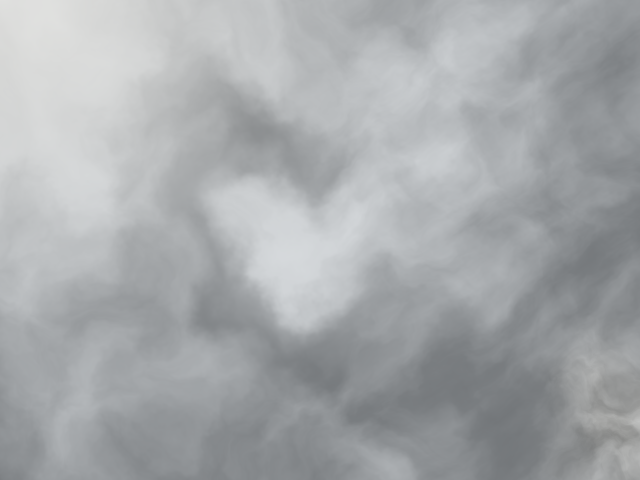
Give the GLSL for this texture, as a Shadertoy shader.

```glsl
#define BILLOW_SCALE 3.2
#define BILLOW_CONTRAST 0.36
#define STREAK_CONTRAST 0.20
#define STREAK_ANGLE 0.60
#define WARP 0.22
#define MEAN_TONE 0.645
#define SHADE_TINT vec3(-0.013, 0.001, 0.013)
#define WARM_TINT vec3(0.012, 0.0, -0.018)

vec2 randomGradient(vec2 cell) {
    float h = fract(sin(dot(cell, vec2(127.1, 311.7))) * 43758.5);
    return vec2(cos(6.2832 * h), sin(6.2832 * h));
}

float gradientNoise(vec2 p) {
    vec2 i = floor(p), f = p - i;
    vec2 w = f * f * f * (f * (f * 6.0 - 15.0) + 10.0);
    vec2 e = vec2(0.0, 1.0);
    float low = mix(dot(randomGradient(i), f),
                    dot(randomGradient(i + e.yx), f - e.yx), w.x);
    float high = mix(dot(randomGradient(i + e), f - e),
                     dot(randomGradient(i + e.yy), f - e.yy), w.x);
    return mix(low, high, w.y);
}

float fbm(vec2 p) {
    float sum = 0.0, amplitude = 0.5;
    mat2 turn = mat2(1.6, 1.2, -1.2, 1.6);
    for (int k = 0; k < 6; k++) {
        sum += amplitude * gradientNoise(p);
        p = turn * p + 7.3;
        amplitude *= 0.5;
    }
    return sum;
}

// Soft elliptical patch, 1 at its centre
float patchMask(vec2 p, vec2 centre, vec2 size) {
    vec2 d = (p - centre) / size;
    return exp(-dot(d, d));
}

void mainImage(out vec4 fragColor, in vec2 fragCoord) {
    vec2 uv = fragCoord / iResolution.xy;
    vec2 p = fragCoord / iResolution.y;

    // Turbulent displacement shared by all cloud layers
    vec2 swirl = vec2(fbm(p * 3.5 + 11.0), fbm(p * 3.5 + 37.0));
    vec2 q = p + WARP * swirl;

    // Broad light: bright upper left, dull right and bottom
    vec2 c = uv + 0.25 * swirl - 0.5;
    float tone = MEAN_TONE + 0.24 * c.y - 0.20 * c.x - 0.36 * c.x * c.y;

    // Billows, calmer in the bright corner
    float calm = patchMask(uv, vec2(0.0, 1.0), vec2(0.45));
    float billow = fbm(q * BILLOW_SCALE + 4.0);
    tone += BILLOW_CONTRAST * billow * (1.0 - 0.5 * calm);

    // Wind-drawn streaks, stronger to the right
    float s = sin(STREAK_ANGLE), k = cos(STREAK_ANGLE);
    vec2 along = mat2(k, -s, s, k) * (p + 0.08 * swirl);
    float streak = fbm(along * vec2(2.2, 8.0) + 19.0);
    tone += STREAK_CONTRAST * streak * smoothstep(0.3, 0.75, uv.x);

    // Luminous gap, and the pale bank above it to the right
    tone += 0.17 * patchMask(q, vec2(0.60, 0.48), vec2(0.12, 0.15));
    tone += 0.12 * patchMask(q, vec2(0.90, 0.74), vec2(0.22, 0.17));

    // Ragged dark arc around the left of the gap
    vec2 r = p + 0.35 * swirl - vec2(0.65, 0.47);
    float ring = (length(r) - 0.21) / 0.065;
    float arc = exp(-ring * ring) * (1.0 - smoothstep(0.0, 0.14, r.x));
    tone -= 0.15 * arc * smoothstep(-0.25, 0.15, billow + 0.5 * swirl.y);
    tone -= 0.13 * patchMask(q, vec2(0.55, 0.75), vec2(0.13, 0.07));

    // Warm broken cloud in the lower right corner
    float corner = patchMask(q, vec2(1.28, 0.10), vec2(0.12, 0.16));
    tone += corner * (0.14 + 0.5 * fbm(q * 9.0 + 53.0));

    // Compress highlights and deepest shadows
    tone -= 0.65 * max(tone - 0.83, 0.0);
    tone += 0.6 * max(0.49 - tone, 0.0);

    vec3 sky = vec3(tone) + SHADE_TINT + WARM_TINT * max(corner, calm);
    fragColor = vec4(clamp(sky, 0.0, 1.0), 1.0);
}
```
